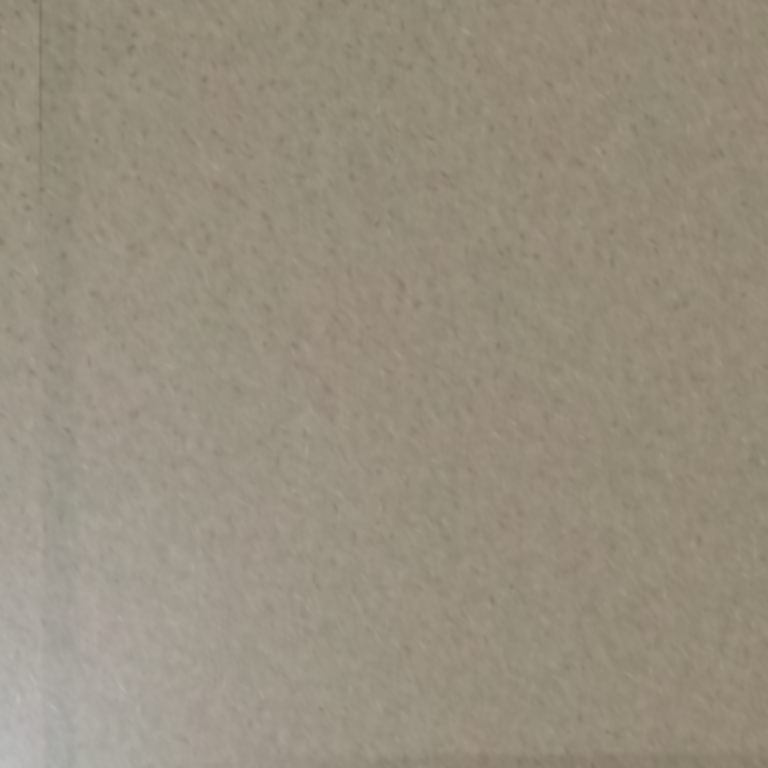
Give the GLSL for this texture, as a WebGL 2 fragment shader.

```glsl
#version 300 es
precision highp float;
// Softly lit beige speckled stone with slanted grains, a faint upright band and a dim lower edge.

#define BASE_COLOR vec3(0.568, 0.528, 0.450)
#define GLOW_COLOR vec3(0.732, 0.726, 0.728)
#define GLOW_FALLOFF 2.95
#define GRAIN_ANGLE -1.05
#define ANGLE_SPREAD 1.3
#define DARK_CELLS 46.0
#define LIGHT_CELLS 38.0
#define DARK_DEPTH 0.084
#define LIGHT_DEPTH 0.046
#define MOTTLE_DEPTH 0.034
#define TINT_DEPTH 0.015
#define BAND_DEPTH 0.021

uniform vec2 u_resolution;
out vec4 fragColor;

vec3 hash3(vec2 p) {
    vec3 q = fract(vec3(p.xyx) * vec3(0.1031, 0.1030, 0.0973));
    q += dot(q, q.yxz + 33.33);
    return fract((q.xxy + q.yzz) * q.zyx);
}

float valueNoise(vec2 p) {
    vec2 i = floor(p), f = fract(p);
    f = f * f * (3.0 - 2.0 * f);
    float low = mix(hash3(i).x, hash3(i + vec2(1.0, 0.0)).x, f.x);
    float high = mix(hash3(i + vec2(0.0, 1.0)).x, hash3(i + vec2(1.0)).x, f.x);
    return mix(low, high, f.y);
}

vec2 rotate(vec2 p, float angle) {
    float c = cos(angle), s = sin(angle);
    return vec2(c * p.x + s * p.y, c * p.y - s * p.x);
}

// Scattered soft ellipses; radii are half length and half width in canvas units.
float grains(vec2 p, float cells, float share, vec2 radii, float seed) {
    vec2 cell = floor(p * cells);
    float sum = 0.0;
    for (int y = -1; y <= 1; y++) {
        for (int x = -1; x <= 1; x++) {
            vec2 id = cell + vec2(x, y);
            vec3 place = hash3(id + seed);
            vec3 form = hash3(id + seed + 71.7);
            vec2 offset = p - (id + place.xy) / cells;
            vec2 local = rotate(offset, GRAIN_ANGLE + (form.x - 0.5) * ANGLE_SPREAD);
            local /= radii * mix(vec2(0.55, 0.75), vec2(1.25, 1.3), form.yz);
            float pick = place.z / share;
            float strength = mix(1.0, 0.2, sqrt(min(pick, 1.0)));
            sum += step(pick, 1.0) * strength * exp(-dot(local, local));
        }
    }
    return min(sum, 1.2);
}

void main() {
    vec2 p = gl_FragCoord.xy / u_resolution;

    // Pale light from the lower left corner
    float glow = exp(-GLOW_FALLOFF * length(p * vec2(1.0, 0.78)));
    vec3 color = mix(BASE_COLOR, GLOW_COLOR, glow);

    // Broad green and rose clouds
    float tint = valueNoise(p * 7.0 + 4.0) + 0.8 * valueNoise(p * 21.0 + 31.0) - 0.9;
    color += tint * TINT_DEPTH * vec3(0.8, -0.3, 0.2);

    // Fine mottling drawn out along the grain
    vec2 along = rotate(p, GRAIN_ANGLE);
    float mottle = valueNoise(along * vec2(70.0, 110.0) + 50.0) - 0.5;
    mottle += 0.7 * (valueNoise(along * vec2(125.0, 210.0) + 90.0) - 0.5);
    color += mottle * MOTTLE_DEPTH;

    // Dark and light grains, clearer towards the upper left
    float clarity = mix(0.65, 1.0, smoothstep(0.1, 0.9, p.y)) * mix(1.0, 0.75, p.x);
    clarity *= 1.0 - 0.6 * glow;
    float dark = grains(p, DARK_CELLS, 0.60, vec2(0.0066, 0.0036), 13.0);
    float light = grains(p, LIGHT_CELLS, 0.40, vec2(0.0078, 0.0028), 157.0);
    color -= dark * clarity * DARK_DEPTH * vec3(0.95, 1.0, 0.95);
    color += light * LIGHT_DEPTH * vec3(0.9, 0.95, 1.0);

    // Upright band with a thin dark line on its left side
    float band = smoothstep(0.050, 0.062, p.x) * (1.0 - smoothstep(0.090, 0.108, p.x));
    color -= band * BAND_DEPTH * vec3(1.2, 0.85, 0.9);
    float seam = exp(-pow((p.x - 0.053) / 0.0026, 2.0));
    color -= seam * 0.065 * smoothstep(0.60, 0.95, p.y);

    // Dim strip along the lower edge
    float edge = 1.0 - smoothstep(0.002, 0.018, p.y - 0.010 * p.x);
    color -= edge * 0.040 * smoothstep(0.15, 0.60, p.x);

    fragColor = vec4(color, 1.0);
}
```
